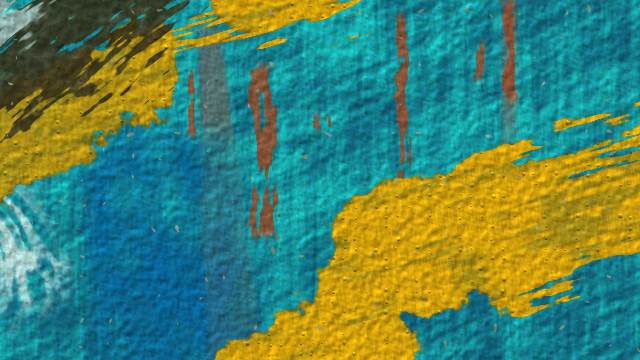
A Shadertoy shader for this texture:

```glsl
// Weathered painted wall: streaked turquoise and blue under thick ochre strokes,
// with dark dry brushing, a pale smear, rust scratches, flecks and blisters.
// Layers are masked by capsule distances roughened with stretched value noise.

const vec3 TURQUOISE = vec3(0.09, 0.68, 0.68);
const vec3 DEEP_TEAL = vec3(0.06, 0.39, 0.48);
const vec3 BLUE      = vec3(0.03, 0.39, 0.58);
const vec3 OCHRE     = vec3(0.82, 0.63, 0.04);
const vec3 OLIVE     = vec3(0.57, 0.51, 0.10);
const vec3 SOOT      = vec3(0.20, 0.19, 0.10);
const vec3 PALE      = vec3(0.66, 0.81, 0.80);
const vec3 GREY      = vec3(0.36, 0.42, 0.40);
const vec3 RUST      = vec3(0.56, 0.29, 0.17);
const vec3 FLECK     = vec3(0.56, 0.57, 0.47);
const float EDGE = 0.006;        // softness of thick paint edges
const float RELIEF = 0.65;       // strength of the surface bumps
const float FLECK_GRID = 15.0;   // fleck cells per canvas height
const float BLISTER_GRID = 34.0; // blister cells per canvas height

// Scratches: x, lower end, upper end, half width
const vec4 SCRATCHES[6] = vec4[6](
    vec4(0.532, 0.60, 0.84, 0.014), vec4(0.735, 0.32, 0.84, 0.045),
    vec4(0.885, 0.62, 0.70, 0.030), vec4(1.118, 0.48, 0.98, 0.020),
    vec4(1.330, 0.76, 0.90, 0.020), vec4(1.415, 0.70, 1.02, 0.020));

float hash(vec2 p) { return fract(sin(dot(p, vec2(127.1, 311.7))) * 43758.5453); }

float noise(vec2 p) {
    vec2 i = floor(p), f = fract(p);
    f = f * f * (3.0 - 2.0 * f);
    return mix(mix(hash(i), hash(i + vec2(1, 0)), f.x),
               mix(hash(i + vec2(0, 1)), hash(i + vec2(1, 1)), f.x), f.y);
}

float fbm(vec2 p) {
    float sum = 0.0, amp = 0.533;
    for (int i = 0; i < 4; i++) {
        sum += amp * noise(p);
        p = mat2(1.6, 1.2, -1.2, 1.6) * p + 7.3;
        amp *= 0.5;
    }
    return sum;
}

mat2 turn(float a) { return mat2(cos(a), -sin(a), sin(a), cos(a)); }

// Brush hairs along an angle: two octaves of stretched noise
float hairs(vec2 p, float angle, vec2 freq) {
    vec2 q = turn(angle) * p;
    q.y += 0.02 * noise(q * 6.0);
    return 0.6 * noise(q * freq) + 0.4 * noise(q * freq * 2.1 + 31.7);
}

float capsule(vec2 p, vec2 a, vec2 b, float r) {
    vec2 pa = p - a, ba = b - a;
    return length(pa - ba * clamp(dot(pa, ba) / dot(ba, ba), 0.0, 1.0)) - r;
}

// Streaked turquoise ground with blue fields and grey vertical strips
vec3 ground(vec2 p, float rough) {
    float diagonal = hairs(p, 0.45, vec2(9.0, 52.0));
    float upright = hairs(p, 1.55, vec2(5.0, 62.0));
    float blue = smoothstep(0.05, -0.07, capsule(p, vec2(0.43, 0.42), vec2(0.52, -0.1), 0.23) + rough * 0.22);
    float corner = smoothstep(1.40, 1.62, p.x) * smoothstep(0.5, 0.75, p.y);
    float low = smoothstep(0.42, 0.18, p.y + rough * 0.2);
    float shade = 0.30 + 0.36 * corner + 0.36 * low + 0.3 * blue;
    shade += 1.0 * (diagonal - 0.5) + 0.9 * (upright - 0.5) + 1.1 * rough;
    vec3 col = mix(TURQUOISE, DEEP_TEAL, clamp(shade, 0.0, 1.0));
    col = mix(col, BLUE, blue * clamp(0.75 + 1.8 * rough - 0.5 * (upright - 0.5), 0.0, 1.0));
    float wedge = smoothstep(0.012, -0.012, abs(p.x - 0.655 + 0.08 * p.y) - 0.08 + 0.05 * p.y + rough * 0.03);
    col = mix(col, GREY, wedge * mix(0.28, 0.85, smoothstep(0.58, 0.68, p.y)) * smoothstep(0.98, 0.88, p.y));
    float strip = smoothstep(0.03, 0.012, abs(p.x - 1.415)) * smoothstep(0.5, 0.72, p.y);
    return mix(col, GREY, strip * (0.35 + 0.7 * upright));
}

void mainImage(out vec4 fragColor, in vec2 fragCoord) {
    vec2 p = fragCoord / iResolution.y;
    float rough = fbm(p * 9.0) - 0.5;
    float fine = fbm(p * 38.0 + 5.0) - 0.5;
    vec3 col = ground(p, rough);

    // Pale swirled smear at the left
    float swirl = hairs(p + 0.06 * rough, 0.7 + 2.0 * p.y, vec2(7.0, 38.0));
    float smear = smoothstep(0.07, -0.08, capsule(p, vec2(0.02, 0.40), vec2(0.09, 0.24), 0.10) + rough * 0.2);
    col = mix(col, PALE, smear * smoothstep(0.30, 0.72, swirl + fine * 0.5));

    // Broken rust scratches
    for (int i = 0; i < 6; i++) {
        vec4 s = SCRATCHES[i];
        float across = abs(p.x - s.x + 0.012 * rough) / s.w;
        float span = smoothstep(s.y, s.y + 0.04, p.y) * smoothstep(s.z, s.z - 0.04, p.y);
        float chips = 0.7 * noise(p * vec2(85.0, 18.0)) + 0.3 * noise(p * vec2(120.0, 60.0));
        col = mix(col, RUST, 0.9 * span * smoothstep(0.44, 0.54, chips - 0.34 * across * across + 0.12));
    }

    // Thick ochre strokes, thinning to dry hairs
    float hair = hairs(p, 0.30, vec2(6.0, 58.0));
    float ragged = rough * 0.17 + fine * 0.07;
    float right = min(capsule(p, vec2(1.10, 0.285), vec2(1.82, 0.47), 0.20),
                      capsule(p, vec2(1.04, 0.10), vec2(0.74, -0.06), 0.13));
    float dry = smoothstep(1.15, 1.75, p.x);
    right += ragged + dry * 0.30 * (hair - 0.42);
    float left = capsule(p, vec2(-0.02, 0.56), vec2(0.36, 0.82), 0.12) + ragged;
    float wisps = capsule(p, vec2(0.36, 0.85), vec2(1.10, 1.02), 0.025) + 0.38 * (hair - 0.40);
    float drip = capsule(p, vec2(0.70, 1.01), vec2(0.86, 1.08), 0.11) + rough * 0.04;
    float paint = min(min(right, left), min(wisps, drip));
    float cover = smoothstep(EDGE, -EDGE, paint);
    float worn = smoothstep(0.50, 0.78, hair + 0.7 * rough + 0.12 * dry);
    vec3 ochre = mix(OCHRE, OLIVE, clamp(0.75 * worn + 0.5 * smoothstep(0.7, 0.2, p.x), 0.0, 0.85));
    ochre *= 1.0 - 0.25 * smoothstep(-0.014, 0.0, paint);
    col = mix(col, ochre, cover);

    // Dark dry brushing over the upper left, with a pale corner
    float bristle = hairs(p, 0.65, vec2(12.0, 65.0));
    float soot = capsule(p, vec2(0.0, 0.78), vec2(0.34, 1.0), 0.13) + 0.32 * (bristle - 0.5) + ragged;
    col = mix(col, SOOT + 0.22 * max(fine + 0.05, 0.0), 0.92 * smoothstep(0.02, -0.025, soot));
    float corner = smoothstep(0.03, -0.02, length(p - vec2(0.0, 0.95)) - 0.05 + 0.3 * (bristle - 0.5));
    col = mix(col, PALE, 0.75 * corner);

    // Sparse chipped flecks
    vec2 cell = floor(p * FLECK_GRID);
    vec2 q = fract(p * FLECK_GRID) - 0.3 - 0.4 * vec2(hash(cell), hash(cell + 9.1));
    q = turn(6.28 * hash(cell + 3.7)) * q;
    float chip = length(q * vec2(1.0, 2.4)) + 0.25 * fine - 0.13 * hash(cell + 5.3);
    col = mix(col, FLECK, 0.8 * step(0.5, hash(cell + 1.9)) * smoothstep(0.04, -0.02, chip));

    // Small blisters, lit from above, mostly in the ochre
    cell = floor(p * BLISTER_GRID);
    q = fract(p * BLISTER_GRID) - 0.35 - 0.3 * vec2(hash(cell + 2.2), hash(cell + 6.4));
    float size = 0.10 + 0.16 * hash(cell + 8.8);
    float dome = step(0.68, hash(cell + 4.5)) * smoothstep(size, size * 0.6, length(q));
    col *= 1.0 + dome * mix(0.25, 0.6, cover) * clamp(q.y / size - 0.15, -1.0, 1.0);

    // Grainy relief of the wall
    float bump = fbm(p * 60.0) - fbm(p * 60.0 + vec2(-0.35, 0.5));
    col *= 1.0 + RELIEF * bump + 0.12 * fine;
    fragColor = vec4(clamp(col, 0.0, 1.0), 1.0);
}
```
